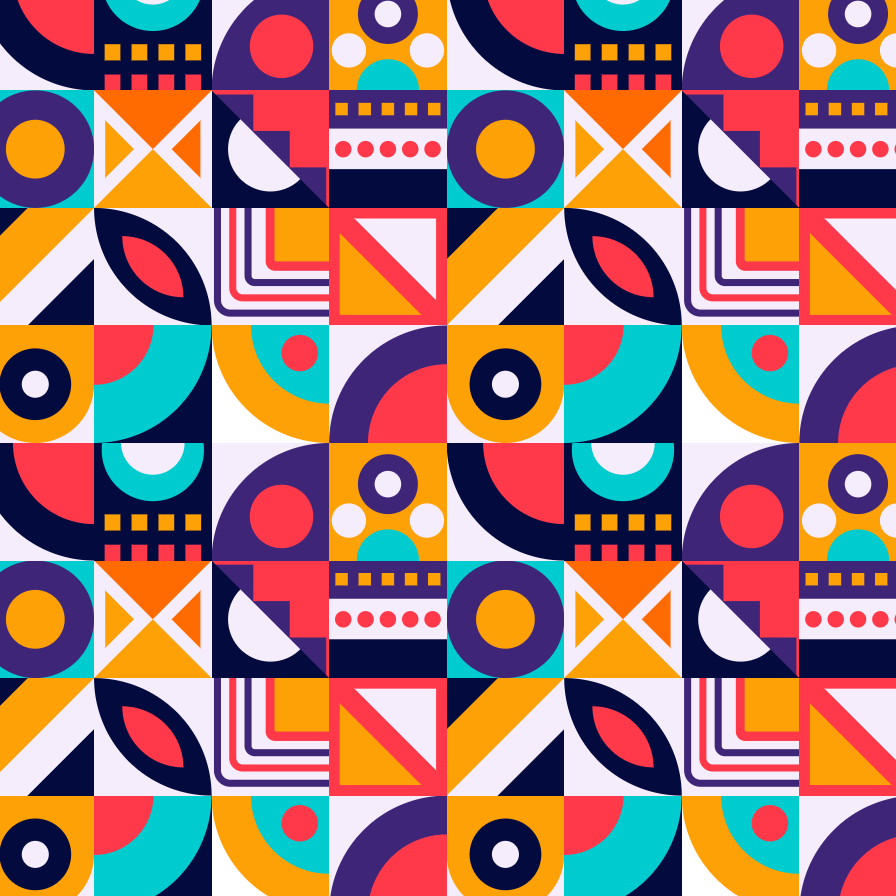
This pattern is drawn by a WebGL 1 fragment shader. Its source:

```glsl
precision highp float;
// Geometric mosaic: a repeating 4 by 4 block of flat coloured tiles.

uniform vec2 u_resolution;

const float TILE = 0.13118;                  // tile side, in canvas units
const vec2 ORIGIN = vec2(-0.0262, -0.0303);  // upper left corner of the block

const vec3 NAVY = vec3(0.01, 0.04, 0.245);
const vec3 PURPLE = vec3(0.245, 0.145, 0.47);
const vec3 PALE = vec3(0.96, 0.93, 0.985);
const vec3 ORANGE = vec3(0.995, 0.63, 0.025);
const vec3 EMBER = vec3(1.0, 0.42, 0.0);
const vec3 RED = vec3(1.0, 0.22, 0.29);
const vec3 CYAN = vec3(0.0, 0.8, 0.81);

// Distance functions; tile coordinates run 0..1 from the upper left
float disc(vec2 p, vec2 center, float radius) {
  return length(p - center) - radius;
}
float box(vec2 p, vec2 lo, vec2 hi, float round_) {
  vec2 q = abs(p - 0.5 * (lo + hi)) - 0.5 * (hi - lo) + round_;
  return length(max(q, 0.0)) + min(max(q.x, q.y), 0.0) - round_;
}
float leaf(vec2 p, float size) {
  vec2 c = vec2(0.5 + 0.5 * size, 0.5 - 0.5 * size);
  return max(disc(p, c, size), disc(p, c.yx, size));
}
// Offset from the nearest of several evenly spaced centres
float nearest(float x, float first, float pitch, float count) {
  return x - first - pitch * clamp(floor((x - first) / pitch + 0.5), 0.0, count - 1.0);
}
vec3 paint(vec3 base, vec3 ink, float d, float px) {
  return mix(base, ink, clamp(0.5 - d / px, 0.0, 1.0));
}

vec3 archRow(float col, vec2 p, float px) {
  if (col < 0.5) {  // quarter ring
    vec3 c = paint(PALE, NAVY, disc(p, vec2(1.0, 0.0), 1.0), px);
    return paint(c, RED, disc(p, vec2(1.0, 0.0), 0.69), px);
  }
  if (col < 1.5) {  // hanging bowl over a grid
    vec3 c = paint(NAVY, CYAN, disc(p, vec2(0.5, 0.06), 0.435), px);
    c = paint(c, PALE, disc(p, vec2(0.5, 0.0), 0.27), px);
    vec2 q = vec2(nearest(p.x, 0.157, 0.229, 4.0), p.y);
    c = paint(c, ORANGE, box(q, vec2(-0.067, 0.607), vec2(0.067, 0.745), 0.0), px);
    return paint(c, RED, box(q, vec2(-0.067, 0.865), vec2(0.067, 1.2), 0.0), px);
  }
  if (col < 2.5) {  // quarter disc with a dot
    vec3 c = paint(PALE, PURPLE, disc(p, vec2(1.0), 1.0), px);
    return paint(c, RED, disc(p, vec2(0.595, 0.625), 0.27), px);
  }
  // cluster of discs
  vec3 c = paint(ORANGE, PURPLE, disc(p, vec2(0.5, 0.35), 0.255), px);
  c = paint(c, PALE, disc(p, vec2(0.5, 0.35), 0.113), px);
  c = paint(c, PALE, disc(vec2(abs(p.x - 0.5), p.y), vec2(0.332, 0.66), 0.146), px);
  return paint(c, CYAN, disc(p, vec2(0.5, 1.0), 0.265), px);
}

vec3 bandRow(float col, vec2 p, float px) {
  vec2 m = p - 0.5;
  if (col < 0.5) {  // wide ring
    vec3 c = paint(CYAN, PURPLE, length(m) - 0.5, px);
    return paint(c, ORANGE, length(m) - 0.25, px);
  }
  if (col < 1.5) {  // hourglass with side darts
    vec3 c = paint(PALE, m.y < 0.0 ? EMBER : ORANGE, (abs(m.x) - abs(m.y)) * 0.707, px);
    float dart = max((0.16 + abs(m.y) - abs(m.x)) * 0.707, abs(m.x) - 0.405);
    return paint(c, m.x < 0.0 ? ORANGE : EMBER, dart, px);
  }
  if (col < 2.5) {  // stairs above a half disc
    float stairs = 1.0;
    for (int i = 0; i < 3; i++) {
      float k = 0.31 * float(i);
      stairs = min(stairs, max(p.x - 0.355 - k, 0.035 + k - p.y));
    }
    vec3 upper = paint(RED, PURPLE, stairs, px);
    vec3 lower = paint(NAVY, PALE, length(m) - 0.36, px);
    return paint(upper, lower, (p.x - p.y) * 0.707, px);
  }
  // bands of squares and dots
  vec3 c = paint(PURPLE, PALE, 0.325 - p.y, px);
  c = paint(c, NAVY, 0.67 - p.y, px);
  vec2 q = vec2(nearest(p.x, 0.106, 0.197, 5.0), p.y - 0.159);
  c = paint(c, ORANGE, box(q, vec2(-0.053), vec2(0.053), 0.0), px);
  return paint(c, RED, length(vec2(nearest(p.x, 0.12, 0.19, 5.0), m.y)) - 0.07, px);
}

vec3 stripeRow(float col, vec2 p, float px) {
  if (col < 0.5) {  // diagonal stripes
    float s = p.x + p.y;
    vec3 c = paint(NAVY, ORANGE, (0.435 - s) * 0.707, px);
    c = paint(c, PALE, (1.0 - s) * 0.707, px);
    return paint(c, NAVY, (1.435 - s) * 0.707, px);
  }
  if (col < 1.5) return paint(paint(PALE, NAVY, leaf(p, 1.0), px), RED, leaf(p, 0.52), px);
  if (col < 2.5) {  // nested rounded corners
    vec3 c = PALE;
    for (int i = 0; i < 3; i++) {
      float k = 0.13 * float(i);
      float d = box(p, vec2(0.02 + k, -1.0), vec2(2.0, 0.925 - k), 0.14 - 0.2 * k);
      c = paint(c, i == 1 ? RED : PURPLE, d, px);
      c = paint(c, PALE, d + 0.06, px);
    }
    c = paint(c, RED, box(p, vec2(0.46, -1.0), vec2(2.0, 0.535), 0.08), px);
    return paint(c, ORANGE, box(p, vec2(0.535, -1.0), vec2(2.0, 0.455), 0.02), px);
  }
  // two framed triangles
  float s = (p.x - p.y) * 0.707;
  float frame = box(p, vec2(0.09), vec2(0.91), 0.0);
  return paint(paint(RED, PALE, max(frame, 0.088 - s), px), ORANGE, max(frame, 0.088 + s), px);
}

vec3 roundRow(float col, vec2 p, float px) {
  if (col < 0.5) {  // shield with a ring
    vec3 c = paint(PALE, ORANGE, box(p, vec2(0.0, -1.0), vec2(1.0), 0.5), px);
    c = paint(c, NAVY, disc(p, vec2(0.5), 0.305), px);
    return paint(c, PALE, disc(p, vec2(0.5), 0.115), px);
  }
  if (col < 1.5) return paint(paint(NAVY, CYAN, length(p) - 1.0, px), RED, length(p) - 0.505, px);
  if (col < 2.5) {  // quarter ring with a dot
    vec3 c = paint(vec3(1.0), ORANGE, disc(p, vec2(1.0, 0.0), 1.0), px);
    c = paint(c, CYAN, disc(p, vec2(1.0, 0.0), 0.665), px);
    return paint(c, RED, disc(p, vec2(0.75, 0.235), 0.155), px);
  }
  vec3 c = paint(PALE, PURPLE, disc(p, vec2(1.0), 1.0), px);
  return paint(c, RED, disc(p, vec2(1.0), 0.67), px);
}

void main() {
  vec2 uv = gl_FragCoord.xy / u_resolution;
  vec2 grid = (vec2(uv.x, 1.0 - uv.y) - ORIGIN) / TILE;
  vec2 cell = mod(floor(grid), 4.0);
  vec2 p = fract(grid);
  float px = 1.0 / (TILE * min(u_resolution.x, u_resolution.y));
  vec3 color = cell.y < 0.5 ? archRow(cell.x, p, px)
    : cell.y < 1.5 ? bandRow(cell.x, p, px)
    : cell.y < 2.5 ? stripeRow(cell.x, p, px) : roundRow(cell.x, p, px);
  gl_FragColor = vec4(color, 1.0);
}
```
